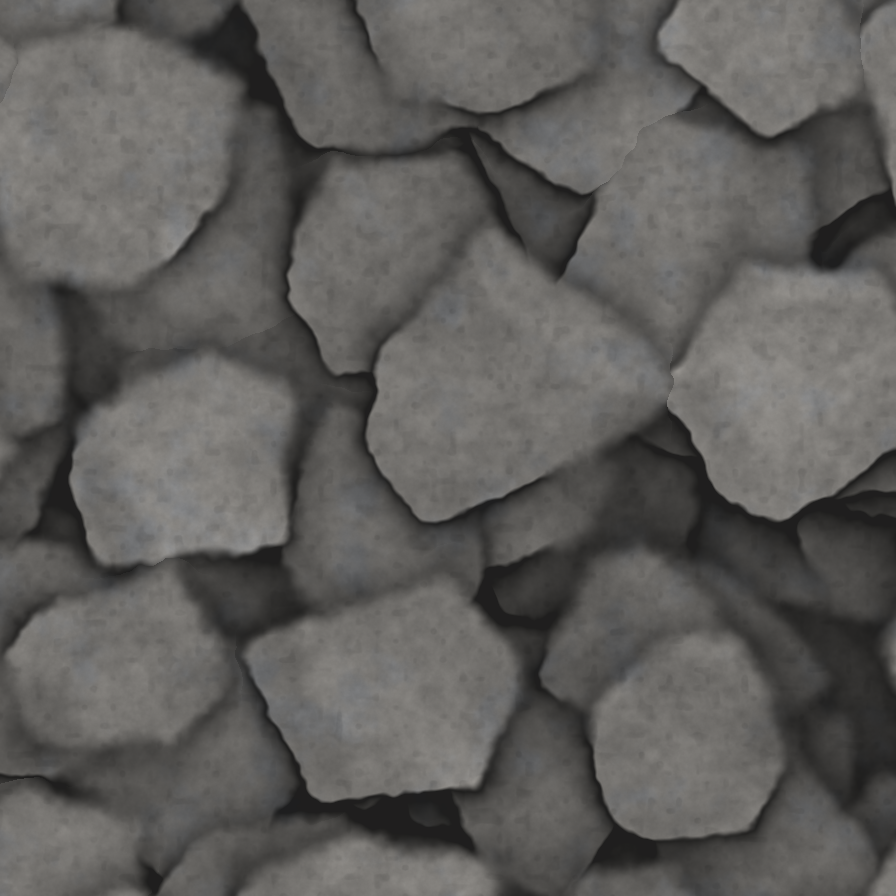
Reproduce this texture procedurally as a Shadertoy shader.

```glsl
// Weathered grey rock face: overlapping faceted stones with dark, sooty crevices.

const int   LAYERS       = 6;       // stacked sheets of stones
const int   EDGES        = 7;       // sides of each stone
const float CELL         = 0.35;    // spacing of stones within a sheet
const float RADIUS       = 0.140;   // mean stone radius
const float BEVEL        = 0.045;   // mean width of the sloping facets
const float FACET_SOFT   = 0.006;   // softness of the creases between facets
const float AO_WIDTH     = 0.040;   // broad shade around a stone
const float AO_DEPTH     = 0.34;
const float CRACK_WIDTH  = 0.009;   // narrow black gap below a stone
const float CRACK_DEPTH  = 0.72;
const float RIM_WIDTH    = 0.014;   // worn bright border
const float RIM_GAIN     = 0.045;
const float STONE_TONE   = 0.455;
const float FLOOR_TONE   = 0.36;
const vec2  LIGHT        = vec2(0.45, 0.89);
const vec3  WARM_GREY    = vec3(1.015, 0.995, 0.965);
const vec3  COOL_GREY    = vec3(0.985, 0.995, 1.010);
const float TAU          = 6.28318;

float hash(vec2 p) {
    vec3 q = fract(vec3(p.xyx) * 0.1031);
    q += dot(q, q.yzx + 33.33);
    return fract((q.x + q.y) * q.z);
}

float noise(vec2 p) {
    vec2 i = floor(p), f = fract(p);
    f = f * f * (3.0 - 2.0 * f);
    return mix(mix(hash(i), hash(i + vec2(1, 0)), f.x),
               mix(hash(i + vec2(0, 1)), hash(i + vec2(1, 1)), f.x), f.y);
}

// Centred fractal noise, roughly -0.5 to 0.5.
float fbm(vec2 p) {
    float sum = 0.0, gain = 0.5;
    for (int i = 0; i < 5; i++) {
        sum += gain * (noise(p) - 0.5);
        p = mat2(1.6, 1.2, -1.2, 1.6) * p + 17.3;
        gain *= 0.55;
    }
    return sum;
}

float smoothMax(float a, float b, float k) {
    float h = max(k - abs(a - b), 0.0) / k;
    return max(a, b) + h * h * k * 0.25;
}

// Returns signed distance to an irregular polygon (x) and its facet light (y).
vec2 stone(vec2 p, vec2 seed) {
    float size = RADIUS * mix(0.78, 1.18, hash(seed + 5.7));
    float turn = hash(seed + 9.1) * TAU;
    float dist = -1.0, light = 0.0, weight = 1.0;
    for (int k = 0; k < EDGES; k++) {
        vec2 key = seed + float(k) * vec2(3.17, 7.31);
        float angle = turn + (float(k) + 0.75 * hash(key)) * TAU / float(EDGES);
        vec2 normal = vec2(cos(angle), sin(angle));
        float edge = dot(p, normal) - size * mix(0.72, 1.15, hash(key + 2.3));
        dist = smoothMax(dist, edge, 0.012);
        float bevel = BEVEL * mix(-0.3, 1.7, hash(key + 4.9));
        float w = exp(clamp((bevel + edge) / FACET_SOFT, -30.0, 30.0));
        light += w * (dot(normal, LIGHT) + hash(key + 8.3) - 0.6);
        weight += w;
    }
    return vec2(dist, light / weight);
}

void mainImage(out vec4 fragColor, in vec2 fragCoord) {
    vec2 uv = fragCoord / min(iResolution.x, iResolution.y);
    float pixel = 1.0 / min(iResolution.x, iResolution.y);

    // Ragged outlines
    vec2 warp = vec2(fbm(uv * 8.0), fbm(uv * 8.0 + 41.0)) * 0.045;
    warp += (vec2(noise(uv * 75.0), noise(uv * 75.0 + 23.0)) - 0.5) * 0.004;
    vec2 pos = uv + warp;

    float wear = noise(uv * 9.0 + 61.0);
    float tone = FLOOR_TONE + 0.12 * fbm(uv * 5.0);

    // Stones, from the deepest sheet to the top one
    for (int layer = 0; layer < LAYERS; layer++) {
        float level = float(layer);
        vec2 p = pos / CELL + level * vec2(0.618, 0.377) + 20.0;
        vec2 cell = floor(p);
        vec2 best = vec2(1.0, 0.0), toCentre = vec2(0.0), id = vec2(0.0);
        for (int y = -1; y <= 1; y++)
        for (int x = -1; x <= 1; x++) {
            vec2 c = cell + vec2(x, y);
            vec2 seed = c + level * vec2(31.7, 57.3);
            vec2 jitter = vec2(hash(seed), hash(seed + 13.9)) * 0.5 + 0.25;
            vec2 q = (p - c - jitter) * CELL;
            vec2 s = stone(q, seed);
            if (s.x < best.x) { best = s; toCentre = q; id = seed; }
        }
        float d = best.x, outside = max(d, 0.0), inside = max(-d, 0.0);
        vec2 outward = toCentre / max(length(toCentre), 0.001);
        float below = smoothstep(0.6, -0.5, dot(outward, LIGHT));

        // Shade cast on the stones underneath
        float crack = CRACK_DEPTH * mix(0.25, 1.0, below) * smoothstep(0.1, 0.75, wear);
        tone *= 1.0 - AO_DEPTH * exp(-outside / AO_WIDTH);
        tone *= 1.0 - crack * exp(-outside / CRACK_WIDTH);

        // Lit surface with facets and a worn rim
        float face = STONE_TONE + 0.06 * (hash(id + 6.1) - 0.5) + 0.012 * (level - 3.0);
        face += 0.055 * best.y;
        face += RIM_GAIN * below * exp(-inside / RIM_WIDTH);
        face -= 0.10 * (1.0 - below) * exp(-inside / AO_WIDTH);
        float blur = mix(0.018, 0.003, below * smoothstep(0.15, 0.6, wear)) + pixel;
        tone = mix(tone, face, smoothstep(blur * 0.5, -blur, d));
    }

    // Mottling, fine grain and dark pits
    float mottle = fbm(uv * 14.0 + 7.0);
    float grain = fbm(uv * 70.0 + 3.0);
    float pits = smoothstep(0.68, 0.9, noise(uv * 95.0 + 11.0));
    tone *= 1.0 + 0.18 * mottle + 0.24 * grain - 0.07 * pits;
    tone += 0.03 * fbm(uv * 3.0 + 29.0);
    tone = max(tone, 0.12);

    vec3 tint = mix(WARM_GREY, COOL_GREY, smoothstep(0.0, 0.35, fbm(uv * 20.0 + 51.0)));
    fragColor = vec4(tone * tint, 1.0);
}
```
